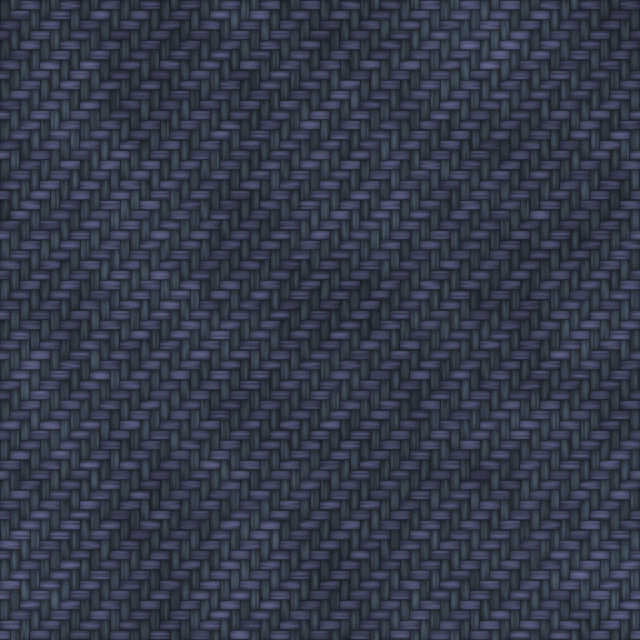
This texture is drawn by a Shadertoy shader. Its source:

```glsl
const float THREADS = 64.0; // warp columns and weft rows

float hash(vec2 p) {
    vec3 q = fract(vec3(p.xyx) * vec3(0.1031, 0.1030, 0.0973));
    q += dot(q, q.yzx + 33.33);
    return fract((q.x + q.y) * q.z);
}

// Value noise that wraps after a whole number of cells
float wrapNoise(vec2 p, vec2 period) {
    vec2 i = floor(p), f = fract(p);
    f = f * f * (3.0 - 2.0 * f);
    vec2 a = mod(i, period), b = mod(i + 1.0, period);
    return mix(mix(hash(a), hash(vec2(b.x, a.y)), f.x),
               mix(hash(vec2(a.x, b.y)), hash(b), f.x), f.y);
}

float layeredNoise(vec2 uv) {
    float sum = 0.0, weight = 0.5, cells = 7.0;
    for (int k = 0; k < 4; k++) {
        sum += weight * wrapNoise(uv * cells + 0.37, vec2(cells));
        weight *= 0.5;
        cells *= 2.0;
    }
    return sum / 0.9375;
}

// Light on one float: across runs -1..1 over its width, along 0..1 over its length
float floatShade(float across, float along) {
    float arch = sqrt(max(sin(3.14159 * clamp(along, 0.0, 1.0)), 0.0));
    return mix(0.58, 1.0, arch) * (1.0 - 0.28 * across * across);
}

void mainImage(out vec4 fragColor, in vec2 fragCoord) {
    vec2 uv = fragCoord / iResolution.xy;
    vec2 p = uv * THREADS;
    vec2 cell = floor(p);
    vec2 side = 2.0 * fract(p) - 1.0;
    vec2 blur = THREADS / iResolution.xy;

    // Two-over, two-under twill climbing to the right
    bool weftOnTop = mod(cell.x - cell.y + 1.0, 4.0) < 2.0;
    float run = weftOnTop ? p.x - cell.y + 1.0 : p.y - cell.x - 2.0;
    float across = weftOnTop ? side.y : side.x;
    float along = mod(run, 4.0) * 0.5;
    float thread = weftOnTop ? cell.y : cell.x + THREADS;
    float segment = mod(floor(run / 4.0), THREADS / 4.0);

    // Fibre streaks follow the thread that lies on top
    vec2 grain = THREADS * (weftOnTop ? vec2(0.5, 5.0) : vec2(5.0, 0.5));
    float fibre = wrapNoise(uv * grain, grain);
    float tone = 0.6 * hash(vec2(segment, thread + 11.0)) + 0.4 * hash(vec2(thread, 91.0));

    // Dyed yarn over dark gaps
    vec3 yarn = weftOnTop ? vec3(0.294, 0.311, 0.424) : vec3(0.234, 0.277, 0.329);
    yarn *= floatShade(across, along);
    yarn *= mix(0.76, 1.22, fibre) * mix(0.91, 1.08, tone);
    float edge = weftOnTop ? blur.y : blur.x;
    float cover = 1.0 - smoothstep(0.87 - edge, 0.91 + edge, abs(across));
    vec3 color = mix(vec3(0.115, 0.130, 0.160), yarn, cover);

    // Broad worn patches
    color *= mix(0.80, 1.18, layeredNoise(uv));
    fragColor = vec4(color, 1.0);
}
```
